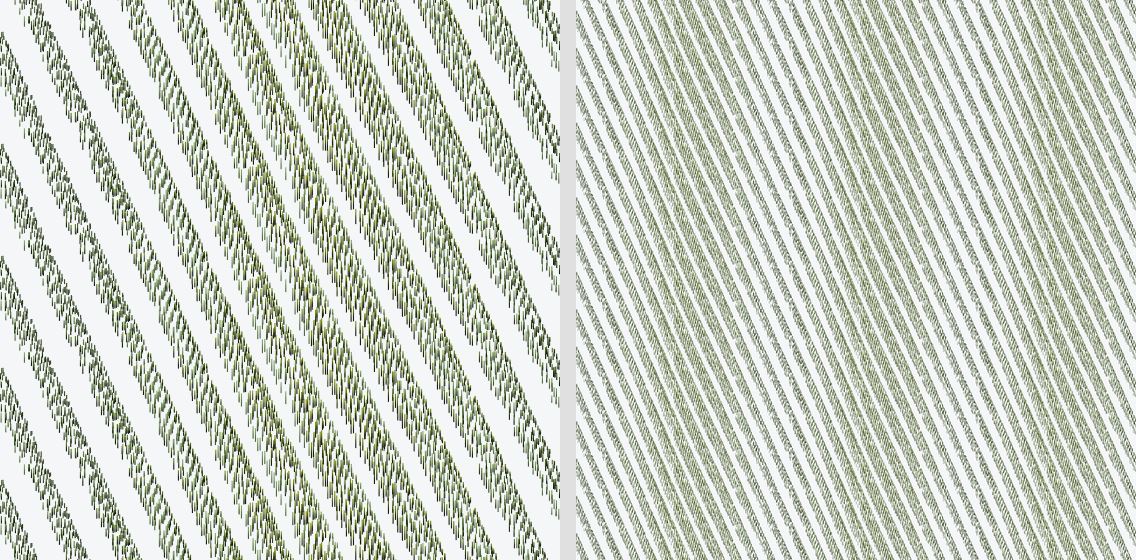
Left, the tile; right, the same tile 3 across and 3 down.
Give the GLSL for this pattern, as a Shadertoy shader.

```glsl
const float TAU = 6.2831853;
const float BANDS_ACROSS = 11.0;   // whole numbers keep the tile seamless
const float BANDS_DOWN = 5.0;
const float BAND_PHASE = 0.2;
const float COLUMNS = 120.0;
const int LAYERS = 18;
const float DASH_WIDTH = 0.0020;   // share of the canvas
const float BAND_DEPTH = 0.52;     // share of one vertical repeat
const float DEPTH_BIAS = 1.5;      // crowds dashes towards the upper edge
const float SHORT_DASH = 0.045;
const float LONG_DASH = 0.125;
const float JITTER = 0.035;
const float DROPOUT = 0.1;

const vec3 PAPER = vec3(0.96, 0.965, 0.972);
const vec3 INK = vec3(0.09, 0.11, 0.06);
const vec3 LEAF = vec3(0.34, 0.47, 0.16);
const vec3 OLIVE = vec3(0.50, 0.57, 0.08);
const vec3 SAGE = vec3(0.52, 0.66, 0.42);

// Integer hash giving a value from 0 to 1
float hash(int a, int b) {
    uint n = uint(a) * 1597334677u ^ uint(b) * 3812015801u;
    n = (n ^ (n >> 16)) * 2246822519u;
    n = (n ^ (n >> 13)) * 3266489917u;
    return float((n ^ (n >> 16)) & 65535u) / 65535.0;
}

// Slow periodic drift along x
float wave(float x, float cycles, float phase) {
    return sin(TAU * (cycles * x + phase));
}

// Antialiased coverage of the interval from -halfSize to halfSize
float coverage(float d, float halfSize, float pixel) {
    return clamp((halfSize - abs(d)) / pixel + 0.5, 0.0, 1.0);
}

// One layer of vertical dashes: colour and opacity
vec4 dashLayer(vec2 uv, int layer, vec2 pixel) {
    float rank = float(layer) / float(LAYERS - 1);
    float seed = hash(layer, 901);

    // Column grid, shifted for each layer
    float shift = hash(layer, 902);
    float u = uv.x * COLUMNS + shift;
    float cell = floor(u);
    float x = (cell + 0.5 - shift) / COLUMNS;
    int column = int(mod(cell, COLUMNS));

    // Distance below the band edge, measured at the column centre
    float spread = 1.0 - 0.24 * cos(TAU * (x - 0.1));
    float drift = 0.035 * wave(x, 1.0 + floor(seed * 3.0), shift);
    float depth = BAND_DEPTH * spread * pow(rank, DEPTH_BIAS);
    depth += drift * smoothstep(0.0, 0.3, rank);
    depth += JITTER * hash(column, layer) + 0.015 * wave(x, 2.0, 0.1);

    // Dash shape
    float size = mix(SHORT_DASH, LONG_DASH, mix(seed, rank, 0.6));
    size *= spread * mix(0.7, 1.1, hash(column, layer + 100));
    float phase = -BANDS_DOWN * uv.y - BANDS_ACROSS * x - BAND_PHASE;
    float along = fract(phase - depth + 0.25) - 0.25;
    float alpha = coverage(uv.x - x, 0.5 * DASH_WIDTH, pixel.x)
                * coverage(along - 0.5 * size, 0.5 * size, BANDS_DOWN * pixel.y);
    alpha *= step(DROPOUT + 0.3 * rank * (1.25 - spread), hash(column, layer + 200));

    // Tint drifts across the canvas; the foot of each dash darkens
    float pale = smoothstep(0.1, 0.9, wave(x, 2.0, seed - 0.35));
    float yellow = smoothstep(0.2, 0.9, 0.5 - 0.5 * wave(x, 1.0, 0.3 * seed));
    vec3 tint = mix(mix(LEAF, OLIVE, yellow), SAGE, pale);
    float foot = smoothstep(0.1, 0.8, along / size);
    float shade = foot * mix(1.0, 0.45, pale);
    shade = max(shade, 0.7 * (1.0 - rank) * smoothstep(0.4, 1.0, cos(TAU * (x - 0.1))));
    return vec4(mix(tint, INK, shade), alpha);
}

void mainImage(out vec4 fragColor, in vec2 fragCoord) {
    vec2 uv = fragCoord / iResolution.xy;
    vec2 pixel = 1.0 / iResolution.xy;
    vec3 color = PAPER;

    // Deep, sparse dashes first, the dense upper edge last
    for (int layer = LAYERS - 1; layer >= 0; layer--) {
        vec4 dash = dashLayer(uv, layer, pixel);
        color = mix(color, dash.rgb, dash.a);
    }
    fragColor = vec4(color, 1.0);
}
```
